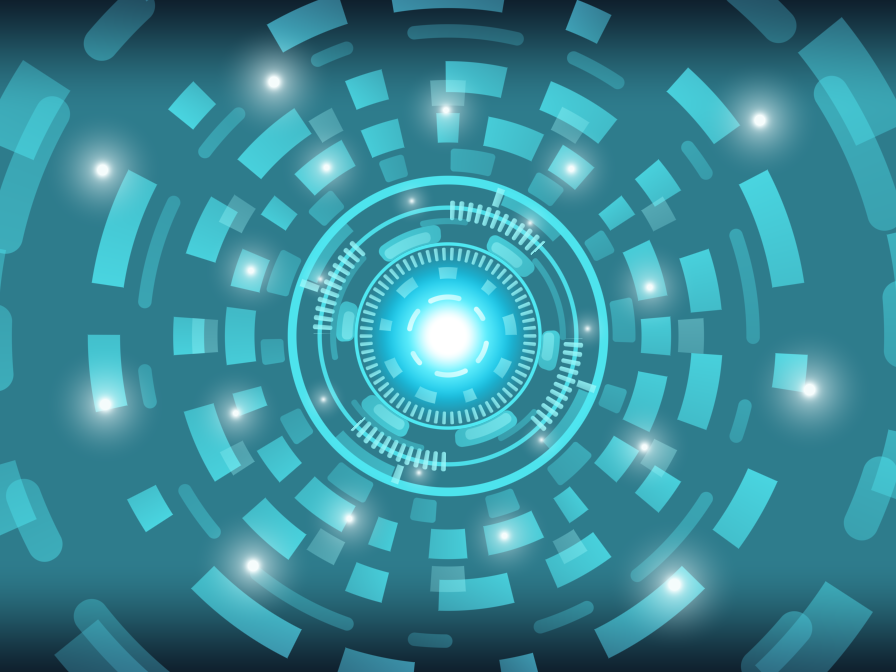
This background is drawn by a WebGL 1 fragment shader. Its source:

```glsl
precision highp float;
// Concentric rings of glowing aqua arc segments around a bright core, with sparkles.
uniform vec2 u_resolution;

const vec3 AQUA = vec3(0.31, 0.91, 0.95);
const vec3 PALE = vec3(0.60, 0.97, 0.98);

// Lengths are hundredths of the canvas height; angles are degrees.
float edge;   // width of one smoothed edge
vec2 polar;   // radius and angle of this fragment

float cover(float d) {
  return smoothstep(edge, -edge, d);
}

float circle(float radius, float halfThick) {
  return cover(abs(polar.x - radius) - halfThick);
}

// A ring of arc blocks; three half-angles repeat in turn around it.
float blocks(float radius, float halfThick, float count, float offset, vec3 spans, float corner) {
  float pitch = 360.0 / count;
  float turn = (polar.y - offset) / pitch + 0.5;
  float kind = mod(mod(floor(turn), count) + 0.5, 3.0);
  float local = (fract(turn) - 0.5) * pitch;
  float span = kind < 1.0 ? spans.x : (kind < 2.0 ? spans.y : spans.z);
  vec2 q = vec2(radians(abs(local) - span) * radius, abs(polar.x - radius) - halfThick) + corner;
  float d = min(max(q.x, q.y), 0.0) + length(max(q, 0.0)) - corner;
  return cover(d) * (0.88 + 0.12 * clamp(local / span, -1.0, 1.0));
}

float sparkle(vec2 offset, float size) {
  float d = length(offset) / size;
  float halo = max(1.0 - d, 0.0);
  return 0.75 * halo * halo + 0.6 * exp(-d * d * 70.0);
}

vec2 onCircle(float radius, float angle) {
  return radius * vec2(cos(radians(angle)), sin(radians(angle)));
}

void main() {
  vec2 p = 100.0 * (gl_FragCoord.xy - 0.5 * u_resolution) / u_resolution.y;
  edge = 75.0 / u_resolution.y;
  polar = vec2(length(p), degrees(atan(p.y, p.x + 0.0001)));

  // Teal field, dark along the top and bottom
  float light = smoothstep(-0.05, 0.17, 0.5 - abs(p.y) / 100.0);
  vec3 col = mix(vec3(0.04, 0.07, 0.12), vec3(0.18, 0.485, 0.55), light);
  vec3 ink = mix(vec3(0.26, 0.60, 0.72), AQUA, light);

  // Far rings, cut by the canvas edges
  col = mix(col, ink, 0.48 * blocks(71.2, 4.2, 15.0, 8.0, vec3(5.0, 7.0, 4.0), 0.0));
  col = mix(col, ink, 0.45 * blocks(67.5, 2.6, 16.0, 1.5, vec3(5.5, 10.5, 5.5), 2.5));

  // Outer blocks and thin pills
  col = mix(col, ink, 0.82 * blocks(51.2, 2.4, 15.0, -6.0, vec3(3.0, 9.5, 6.2), 0.0));
  col = mix(col, ink, 0.38 * blocks(45.4, 1.0, 14.0, 9.5, vec3(11.0, 4.2, 6.0), 1.0));

  // Dense middle blocks
  col = mix(col, ink, 0.78 * blocks(38.6, 2.3, 15.0, 12.0, vec3(6.5, 4.0, 8.0), 0.0));
  col = mix(col, AQUA, 0.74 * blocks(31.0, 2.2, 20.0, 0.0, vec3(5.0, 7.5, 3.0), 0.0));
  col = mix(col, PALE, 0.36 * blocks(36.2, 1.9, 12.0, 0.0, vec3(4.0, 3.0, 3.5), 0.0));
  col = mix(col, AQUA, 0.42 * blocks(26.2, 1.7, 14.0, 5.0, vec3(7.0, 4.0, 5.0), 0.5));

  // Main ring with its inward spokes and partial bands
  col = mix(col, AQUA, 0.55 * blocks(22.2, 1.2, 4.0, 55.0, vec3(13.0), 0.0));
  col = mix(col, AQUA, 0.95 * circle(23.2, 0.65));
  col = mix(col, PALE, 0.85 * blocks(21.9, 1.4, 4.0, 70.0, vec3(1.4), 0.0));

  // Thin ring and the four toothed coils
  col = mix(col, AQUA, 0.9 * circle(19.1, 0.32));
  float coil = step(45.0, mod(polar.y + 1.0, 90.0));
  col = mix(col, PALE, 0.9 * coil * blocks(18.7, 1.45, 90.0, 0.0, vec3(1.05), 0.3));
  col = mix(col, AQUA, 0.4 * blocks(17.1, 0.45, 5.0, 20.0, vec3(22.0, 12.0, 28.0), 0.4));

  // Capsules, outlined dial and its ticks
  col = mix(col, AQUA, 0.75 * blocks(15.3, 1.35, 6.0, -8.0, vec3(11.0, 15.0, 18.0), 1.0));
  col = mix(col, PALE, 0.5 * blocks(15.0, 0.8, 6.0, -6.0, vec3(8.0, 10.0, 14.0), 0.7));

  // Light spilling from the core
  float r = polar.x;
  col = mix(col, vec3(0.08, 0.76, 0.90), smoothstep(14.0, 7.5, r));
  col = mix(col, vec3(0.40, 0.95, 1.0), smoothstep(10.0, 4.5, r));
  col = mix(col, AQUA, circle(13.7, 0.25));
  col = mix(col, PALE, 0.85 * blocks(12.2, 0.95, 66.0, 0.0, vec3(1.2), 0.2));
  col = mix(col, PALE, 0.6 * blocks(9.4, 0.85, 9.0, 10.0, vec3(9.0, 5.0, 8.0), 0.0));
  col = mix(col, vec3(1.0), smoothstep(6.2, 2.4, r));
  col = mix(col, vec3(0.88, 1.0, 1.0), 0.9 * blocks(5.8, 0.38, 6.0, 35.0, vec3(12.0, 25.0, 18.0), 0.38));

  // Large sparkles near the borders
  float glow = sparkle(p - vec2(-25.9, 37.8), 9.0)
    + sparkle(p - vec2(-51.4, 24.7), 9.0)
    + sparkle(p - vec2(46.4, 32.1), 9.0)
    + sparkle(p - vec2(53.8, -8.0), 9.5)
    + sparkle(p - vec2(33.7, -37.0), 10.0)
    + sparkle(p - vec2(-29.0, -34.2), 9.0)
    + sparkle(p - vec2(-51.0, -10.2), 9.0);

  // Smaller sparkles scattered along two circles
  for (int i = 0; i < 9; i++) {
    float k = float(i);
    float angle = 40.0 * k + 7.0 + 7.0 * cos(radians(40.0 * k - 20.0));
    float radius = 31.8 + 1.8 * cos(radians(120.0 * k + 120.0));
    glow += 0.85 * sparkle(p - onCircle(radius, angle), 7.0);
    if (i < 7) glow += 0.7 * sparkle(p - onCircle(20.8, 51.0 * k - 48.0), 3.6);
  }
  col = mix(col, vec3(0.96, 0.99, 0.99), min(glow, 1.0));

  gl_FragColor = vec4(col, 1.0);
}
```
